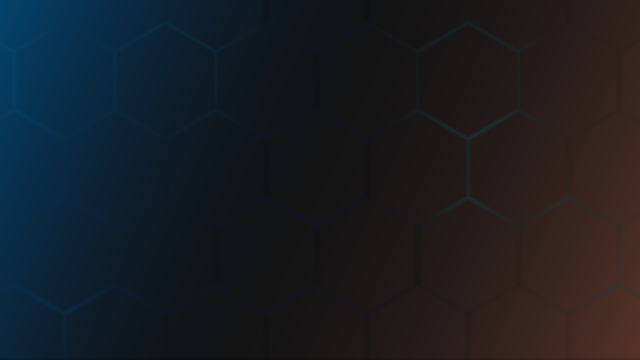
This background is drawn by a Shadertoy shader. Its source:

```glsl
// Dark honeycomb panel lit by a blue glow at upper left and a copper glow at lower right.

const float CELL_WIDTH = 0.2802;              // flat-to-flat size, canvas height = 1
const vec2 CELL_CENTER = vec2(0.1794, 0.7755);

const vec3 CHARCOAL = vec3(0.066, 0.070, 0.077);
const vec3 BLUE = vec3(0.010, 0.265, 0.430);
const vec3 COPPER = vec3(0.335, 0.200, 0.155);
const vec3 NAVY = vec3(0.055, 0.080, 0.145);
const vec3 TEAL = vec3(0.100, 0.250, 0.270);
const vec3 SOOT = vec3(0.052, 0.055, 0.065);

// Offset from the nearest centre of a pointy-topped hexagon grid.
vec2 hexOffset(vec2 p, float width) {
    vec2 period = width * vec2(1.0, sqrt(3.0));
    vec2 a = mod(p + 0.5 * period, period) - 0.5 * period;
    vec2 b = mod(p, period) - 0.5 * period;
    return dot(a, a) < dot(b, b) ? a : b;
}

// Distances to the upright edges (x) and to the slanted edges (y).
vec2 edgeDistances(vec2 offset, float width) {
    vec2 q = abs(offset);
    return 0.5 * width - vec2(q.x, dot(q, vec2(0.5, 0.8660)));
}

float stroke(float dist, float halfWidth, float blur) {
    return 1.0 - smoothstep(halfWidth - blur, halfWidth + blur, dist);
}

float spot(vec2 p, vec2 center, float radius) {
    vec2 d = (p - center) / radius;
    return exp(-dot(d, d));
}

// Two-sided diagonal gradient over normalized canvas coordinates.
vec3 backdrop(vec2 uv) {
    float diagonal = uv.x + 0.25 * (1.0 - uv.y);
    float cool = pow(clamp(1.0 - diagonal / 0.62, 0.0, 1.0), 1.7);
    float warm = pow(clamp((diagonal - 0.50) / 0.75, 0.0, 1.0), 1.85);
    vec3 color = CHARCOAL + cool * (BLUE - CHARCOAL) + warm * (COPPER - CHARCOAL);
    return color + cool * (1.0 - cool) * vec3(0.0, -0.020, 0.020);
}

// Strength of the teal light that catches the grid.
float gridLight(vec2 p) {
    float light = 0.80 * spot(p, vec2(1.32, 0.65), 0.15);
    light += 0.70 * spot(p, vec2(1.32, 0.43), 0.10);
    light += 0.45 * spot(p, vec2(1.56, 0.43), 0.09);
    light += 0.50 * spot(p, vec2(1.30, 0.88), 0.18);
    light += 0.55 * spot(p, vec2(1.73, 0.24), 0.13);
    light += 0.65 * spot(p, vec2(0.03, 0.78), 0.17);
    light += 0.50 * spot(p, vec2(0.49, 0.83), 0.20);
    light += 0.25 * spot(p, vec2(0.18, 0.12), 0.12);
    return min(light, 1.0);
}

void mainImage(out vec4 fragColor, in vec2 fragCoord) {
    vec2 uv = fragCoord / iResolution.xy;
    vec2 p = fragCoord / iResolution.y;
    float blur = max(0.0045, 0.8 / iResolution.y);

    vec3 color = backdrop(uv);
    vec2 edge = edgeDistances(hexOffset(p - CELL_CENTER, CELL_WIDTH), CELL_WIDTH);
    float light = gridLight(p);

    // Unlit grid: soft dark uprights and faint navy slants
    float upright = stroke(edge.x, 0.0090, blur);
    float slant = stroke(edge.y, 0.0060, blur);
    float fade = (1.0 - light) * (1.0 - 0.75 * smoothstep(0.50, 0.85, uv.x));
    color = mix(color, SOOT, 0.35 * upright * fade * smoothstep(0.15, 0.40, uv.x));
    vec3 slantTint = mix(vec3(0.025, 0.18, 0.32), NAVY, smoothstep(0.0, 0.35, uv.x));
    color = mix(color, slantTint, 0.36 * slant * fade);

    // Lit grid: teal highlights, weaker on uprights and at the upper border
    float uprightLight = 0.75 * (1.0 - 0.8 * smoothstep(0.91, 0.95, uv.y));
    float line = max(stroke(edge.y, 0.0050, blur), uprightLight * stroke(edge.x, 0.0050, blur));
    vec3 litTint = mix(vec3(0.02, 0.34, 0.45), TEAL, smoothstep(0.1, 0.6, uv.x));
    color = mix(color, litTint, 0.52 * line * light);

    // Narrow shade along the lower border
    color *= 1.0 - 0.20 * (1.0 - smoothstep(0.0, 0.010, uv.y));

    fragColor = vec4(color, 1.0);
}
```
